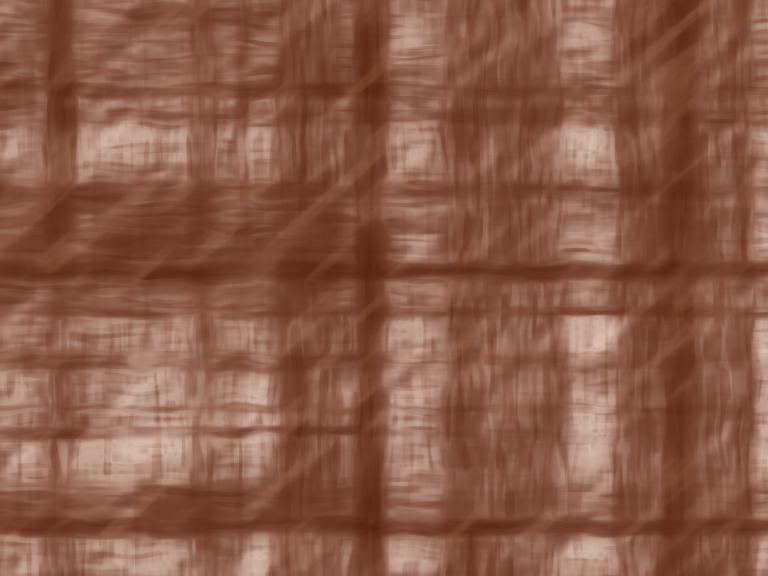
Write a WebGL 2 fragment shader that draws this pattern.

```glsl
#version 300 es
precision highp float;
// A woven, hand-hatched plaid in sepia: soft vertical and horizontal bands
// absorb light from a pale ground, windows between them stay bright, and
// stretched value noise adds hairs, loose threads and slanted warm strokes.

uniform vec2 u_resolution;
out vec4 fragColor;

const vec3 DARK_INK = vec3(0.335, 0.125, 0.045);
const vec3 PALE_GROUND = vec3(0.84, 0.73, 0.67);
const vec3 STROKE_TINT = vec3(0.64, 0.41, 0.31);
const float GROUND_DENSITY = 0.43;
const float WINDOW_CLEARING = 0.60;
const float BAND_SCALE = 0.76;
const float THREAD_DENSITY = 0.70;
const float FIBRE_DENSITY = 0.95;
const float FIBRE_SHEEN = 0.30;
const float STROKE_OPACITY = 0.42;
const float EDGE_WOBBLE = 0.009;
const float SPLIT_X = 0.66;
const float SPLIT_Y = 0.60;

// Each band: centre, half width, density before the split, density after it.
const int BAND_COUNT = 12;
const vec4 COLUMNS[BAND_COUNT] = vec4[](
  vec4(0.104, 0.026, 0.35, 1.00), vec4(0.352, 0.026, 0.40, 0.50), vec4(0.422, 0.012, 0.10, 0.40),
  vec4(0.515, 0.037, 0.75, 0.65), vec4(0.573, 0.026, 0.45, 0.60), vec4(0.642, 0.027, 1.40, 1.20),
  vec4(0.806, 0.034, 0.70, 0.60), vec4(0.912, 0.065, 0.50, 0.55), vec4(1.106, 0.036, 0.55, 0.85),
  vec4(1.178, 0.034, 1.10, 1.50), vec4(1.235, 0.040, 0.40, 0.35), vec4(1.290, 0.018, 0.55, 0.75));
const vec4 ROWS[BAND_COUNT] = vec4[](
  vec4(0.920, 0.080, 0.45, 0.15), vec4(0.842, 0.012, 0.75, 0.25), vec4(0.797, 0.016, 0.40, 0.35),
  vec4(0.669, 0.014, 0.50, 0.40), vec4(0.575, 0.100, 0.85, 0.15), vec4(0.529, 0.015, 0.75, 1.05),
  vec4(0.458, 0.010, 0.35, 0.50), vec4(0.372, 0.018, 0.50, 0.20), vec4(0.290, 0.009, 0.25, 0.25),
  vec4(0.249, 0.010, 0.60, 0.10), vec4(0.116, 0.042, 0.70, 0.20), vec4(0.085, 0.014, 0.75, 0.95));

// Bright windows lie where these columns and rows cross; same layout.
const int WINDOW_COUNT = 6;
const vec4 WINDOW_COLUMNS[WINDOW_COUNT] = vec4[](
  vec4(0.030, 0.045, 0.60, 0.75), vec4(0.250, 0.105, 0.80, 1.00), vec4(0.450, 0.034, 0.95, 0.65),
  vec4(0.712, 0.042, 0.65, 0.75), vec4(1.024, 0.052, 1.05, 0.95), vec4(1.333, 0.020, 1.00, 0.70));
const vec4 WINDOW_ROWS[WINDOW_COUNT] = vec4[](
  vec4(0.930, 0.038, 0.00, 0.70), vec4(0.745, 0.036, 1.00, 0.90), vec4(0.592, 0.050, 0.00, 0.75),
  vec4(0.412, 0.042, 0.45, 1.05), vec4(0.260, 0.105, 0.95, 0.95), vec4(0.030, 0.035, 0.85, 0.75));

float hash(ivec2 cell) {
  uint h = (uint(cell.x) * 73856093u) ^ (uint(cell.y) * 19349663u);
  h = (h ^ (h >> 16)) * 0x7feb352du;
  h = (h ^ (h >> 15)) * 0x846ca68bu;
  return float(h >> 16) / 65535.0;
}

float noise(vec2 p) {
  ivec2 i = ivec2(floor(p));
  vec2 f = fract(p);
  f = f * f * (3.0 - 2.0 * f);
  return mix(mix(hash(i), hash(i + ivec2(1, 0)), f.x),
             mix(hash(i + ivec2(0, 1)), hash(i + ivec2(1, 1)), f.x), f.y);
}

// Profile of one band; its strength wears unevenly along its length.
float band(vec4 b, float across, float along, float split) {
  float d = abs(across - b.x) / b.y;
  float wear = 0.65 + 0.7 * noise(vec2(along * 14.0, b.x * 300.0 + split * 90.0));
  return mix(b.z, b.w, smoothstep(split - 0.05, split + 0.05, along)) * wear * exp(-d * d * d);
}

// Crisp hairs running along the first axis.
float fibre(float along, float across) {
  float fine = smoothstep(0.2, 0.8, noise(vec2(along * 24.0, across * 165.0)));
  float coarse = smoothstep(0.2, 0.8, noise(vec2(along * 40.0 + 70.0, across * 115.0)));
  return 0.55 * fine + 0.45 * coarse;
}

// Sparse dark threads, broken along their length.
float thread(float along, float across) {
  float fine = smoothstep(0.58, 0.82, noise(vec2(along * 15.0, across * 110.0)));
  float broad = smoothstep(0.52, 0.82, noise(vec2(along * 7.0 + 30.0, across * 55.0)));
  return 0.5 * fine + 0.5 * broad;
}

void main() {
  vec2 uv = gl_FragCoord.xy / u_resolution.y;
  vec2 wobble = vec2(noise(uv * vec2(40.0, 17.0)), noise(uv * vec2(17.0, 40.0) + 50.0));
  vec2 p = uv + EDGE_WOBBLE * (wobble - 0.5);

  // Plaid bands and the windows between them
  float columns = 0.0, rows = 0.0, windowX = 0.0, windowY = 0.0;
  for (int i = 0; i < BAND_COUNT; i++) {
    columns += band(COLUMNS[i], p.x, p.y, SPLIT_Y);
    rows += band(ROWS[i], p.y, p.x, SPLIT_X);
  }
  for (int i = 0; i < WINDOW_COUNT; i++) {
    windowX += band(WINDOW_COLUMNS[i], p.x, p.y, SPLIT_Y);
    windowY += band(WINDOW_ROWS[i], p.y, p.x, SPLIT_X);
  }

  // Hatching follows whichever band family dominates
  float upright = smoothstep(-0.3, 0.3, columns - rows);
  float hair = mix(fibre(p.x, p.y), fibre(p.y, p.x), upright) - 0.5;
  float threads = mix(thread(p.x, p.y), thread(p.y, p.x), 0.2 + 0.6 * upright);
  float density = GROUND_DENSITY + BAND_SCALE * (columns + rows) + THREAD_DENSITY * threads
                + FIBRE_DENSITY * hair - WINDOW_CLEARING * min(windowX * windowY, 1.1);

  // Slanted brush strokes thin the ink and warm it
  vec2 slant = vec2(uv.x * 0.76 + uv.y * 0.65, uv.y * 0.76 - uv.x * 0.65);
  float brush = noise(slant * vec2(9.0, 46.0));
  float stroke = smoothstep(0.52, 0.78, brush) * (0.4 + 0.6 * noise(slant * vec2(24.0, 150.0)));
  density -= 0.5 * (brush - 0.5);

  // Soft floor on the density keeps the hairs alive in the bright windows
  float light = exp(-log(1.0 + exp(6.0 * density)) / 6.0);
  light = clamp(light + FIBRE_SHEEN * hair * (0.4 + 0.9 * light), 0.0, 1.0);
  float softLight = pow(light, 1.1);
  vec3 colour = mix(DARK_INK, PALE_GROUND, vec3(light, softLight, softLight));
  fragColor = vec4(mix(colour, STROKE_TINT, STROKE_OPACITY * stroke * (1.0 - light)), 1.0);
}
```
